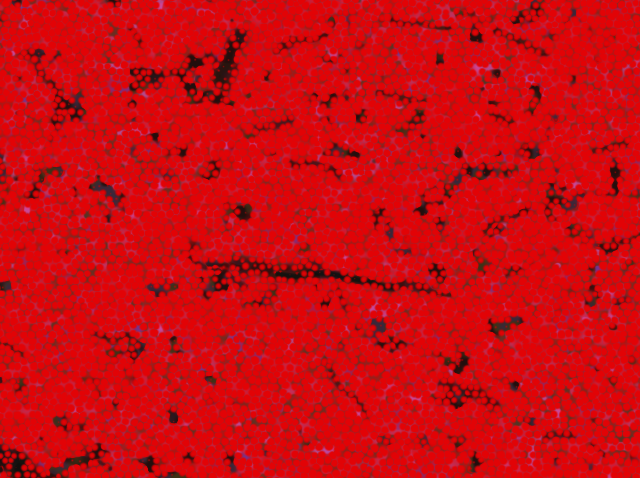
Give the GLSL for this texture, as a Shadertoy shader.

```glsl
const float DISCS = 62.0;          // discs per canvas height
const float ROW_STEP = 0.87;       // row spacing of the staggered grid
const float JITTER = 0.66;
const float RADIUS_MIN = 0.42;
const float RADIUS_VARY = 0.14;
const float EDGE_SOFT = 0.18;
const float VEIN_CELL = 0.2;       // spacing of the scattered veins
const float VEIN_SHARE = 0.6;
const float VEIN_TILT = -0.3;
const float BLOT_SCALE = 25.0;
const float TINT_SCALE = 60.0;

const vec3 RED = vec3(0.885, 0.012, 0.022);
const vec3 CRIMSON = vec3(0.70, 0.10, 0.14);
const vec3 OLIVE = vec3(0.25, 0.23, 0.15);
const vec3 PINK = vec3(0.74, 0.23, 0.44);
const vec3 VIOLET = vec3(0.36, 0.24, 0.68);
const vec3 LILAC = vec3(0.80, 0.36, 0.78);
const vec3 INK = vec3(0.04, 0.07, 0.06);
const vec3 MOSS = vec3(0.19, 0.25, 0.11);
const vec3 SLATE = vec3(0.17, 0.20, 0.29);

float hash1(vec2 p) {
    vec3 v = fract(p.xyx * 0.1031);
    v += dot(v, v.yzx + 33.33);
    return fract((v.x + v.y) * v.z);
}

vec2 hash2(vec2 p) {
    return vec2(hash1(p), hash1(p + vec2(57.3, 21.7)));
}

float noise(vec2 p) {
    vec2 i = floor(p), f = fract(p);
    f = f * f * (3.0 - 2.0 * f);
    vec2 e = vec2(0.0, 1.0);
    return mix(mix(hash1(i), hash1(i + e.yx), f.x),
               mix(hash1(i + e.xy), hash1(i + e.yy), f.x), f.y);
}

float segment(vec2 p, vec2 a, vec2 b) {
    vec2 ap = p - a, ab = b - a;
    return length(ap - ab * clamp(dot(ap, ab) / dot(ab, ab), 0.0, 1.0));
}

float stroke(float dist, float halfWidth) {
    return 1.0 - smoothstep(0.2 * halfWidth, 1.9 * halfWidth, dist);
}

// Dark openings: a few large veins plus short scattered ones
float veinMask(vec2 p) {
    p += 0.026 * (vec2(noise(p * 26.0), noise(p * 26.0 + 40.0)) - 0.5);
    float mask = 0.8 * stroke(segment(p, vec2(0.50, 0.44), vec2(0.66, 0.425)), 0.021);
    mask = max(mask, stroke(segment(p, vec2(0.58, 0.43), vec2(0.82, 0.402)), 0.010));
    mask = max(mask, 0.75 * stroke(segment(p, vec2(0.82, 0.402), vec2(0.94, 0.395)), 0.006));
    mask = max(mask, 0.9 * stroke(segment(p, vec2(0.46, 0.82), vec2(0.50, 0.92)), 0.021));
    mask = max(mask, stroke(segment(p, vec2(-0.02, 0.08), vec2(0.09, -0.02)), 0.025));
    vec2 cell = floor(p / VEIN_CELL);
    for (int j = -1; j <= 1; j++)
    for (int i = -1; i <= 1; i++) {
        vec2 id = cell + vec2(i, j) + 100.0;
        vec2 r = hash2(id + 7.1), s = hash2(id + 31.9);
        if (hash1(id + 3.7) > VEIN_SHARE) continue;
        vec2 mid = (id - 100.0 + r) * VEIN_CELL;
        float angle = VEIN_TILT + 1.5 * (s.x - 0.5);
        vec2 arm = vec2(cos(angle), sin(angle)) * mix(0.012, 0.06, s.y);
        float halfWidth = mix(0.006, 0.011, r.x);
        mask = max(mask, 0.7 * stroke(segment(p, mid - arm, mid + arm), halfWidth));
    }
    return mask;
}

// Packed discs: x = signed distance to the nearest, y = to the second
vec2 discField(vec2 q, float dark, float swell) {
    vec2 near = vec2(9.0);
    float row = floor(q.y / ROW_STEP);
    for (int j = -1; j <= 1; j++) {
        float y = row + float(j);
        float shift = 0.5 * mod(y, 2.0);
        for (int i = -1; i <= 1; i++) {
            vec2 id = vec2(floor(q.x - shift) + float(i), y);
            vec2 h = hash2(id + 200.0);
            vec2 centre = vec2(id.x + 0.5 + shift, (y + 0.5) * ROW_STEP);
            centre += JITTER * (1.0 - 0.4 * dark) * (h - 0.5);
            float size = hash1(id + 411.0);
            float radius = RADIUS_MIN + RADIUS_VARY * size + swell - 0.07 * dark;
            radius -= 0.5 * smoothstep(0.55, 1.0, dark) * step(0.6, size);
            float d = length(q - centre) - radius;
            near = d < near.x ? vec2(d, near.x) : vec2(near.x, min(near.y, d));
        }
    }
    return near;
}

// Mottled colour of the gaps
vec3 gapColour(vec2 p) {
    float hue = noise(p * TINT_SCALE + 13.0);
    float blue = noise(p * TINT_SCALE * 0.8 + 71.0);
    vec3 tint = mix(OLIVE, PINK, smoothstep(0.36, 0.66, hue));
    return mix(tint, VIOLET, smoothstep(0.7, 0.88, blue));
}

// Stain colour inside veins and blots
vec3 stainColour(vec2 p, float vein) {
    vec3 stain = mix(MOSS, SLATE, smoothstep(0.35, 0.65, noise(p * 38.0 + 17.0)));
    float depth = max(0.9 * vein, smoothstep(0.3, 0.7, noise(p * 50.0 + 91.0)));
    return mix(stain, INK, depth);
}

void mainImage(out vec4 fragColor, in vec2 fragCoord) {
    vec2 p = fragCoord / iResolution.y;
    float vein = veinMask(p);
    float patches = 0.65 * noise(p * BLOT_SCALE + 5.0) + 0.35 * noise(p * BLOT_SCALE * 2.3);
    float blot = smoothstep(0.62, 0.84, patches + 0.16 * (noise(p * 5.0 + 3.0) - 0.5));
    float dark = max(vein, 0.9 * blot);
    float open = smoothstep(0.2, 0.8, noise(p * 17.0 + 51.0));
    vec2 near = discField(p * DISCS, dark, 0.035 * (1.0 - open));

    // Soft seams where discs touch, fading where they merge
    float seam = 1.0 - smoothstep(0.0, 0.24, near.y - near.x);
    seam *= smoothstep(-0.32, -0.06, near.x);
    vec3 colour = mix(RED, CRIMSON, mix(0.45, 0.85, open) * seam);

    // Tinted gaps, deepening to stains and brightening in lilac spots
    float gap = smoothstep(-EDGE_SOFT, EDGE_SOFT, near.x);
    float strength = noise(p * TINT_SCALE * 1.2 + 29.0) * mix(0.55, 1.0, open);
    float spot = smoothstep(0.8, 0.95, noise(p * 36.0 + 133.0)) * (1.0 - dark);
    vec3 filling = mix(gapColour(p), LILAC, 0.8 * spot);
    filling = mix(filling, stainColour(p, vein), smoothstep(0.1, 0.7, dark));
    strength = max(0.08 + 0.8 * strength, max(0.95 * dark, 0.8 * spot));
    colour = mix(colour, filling, gap * strength);

    // Discs beside dark openings lose a little brightness
    colour *= 1.0 - 0.15 * dark * smoothstep(-0.4, 0.0, near.x);
    fragColor = vec4(colour, 1.0);
}
```
